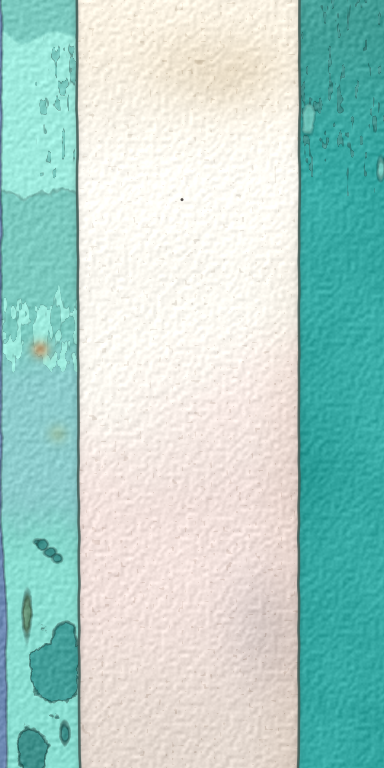
Write a Shadertoy shader that draws this texture.

```glsl
// Three weathered painted boards: flaking aqua, blushed cream and deep teal.
// Broad washes come from gradients and soft glows, chips from noise-warped
// ellipses and stretched noise, and the plaster grain from a noise slope.

float hash(vec2 p) {
    vec3 q = fract(vec3(p.xyx) * 0.1031);
    q += dot(q, q.yzx + 33.33);
    return fract((q.x + q.y) * q.z);
}

float noise(vec2 p) {
    vec2 i = floor(p), f = fract(p);
    f = f * f * (3.0 - 2.0 * f);
    return mix(mix(hash(i), hash(i + vec2(1, 0)), f.x),
               mix(hash(i + vec2(0, 1)), hash(i + vec2(1, 1)), f.x), f.y);
}

float fbm(vec2 p) {
    float sum = 0.0, gain = 0.5;
    for (int i = 0; i < 5; i++) {
        sum += gain * noise(p);
        p = mat2(1.6, 1.2, -1.2, 1.6) * p + 7.3;
        gain *= 0.5;
    }
    return sum / 0.97;
}

float glow(vec2 p, vec2 center, vec2 radius) {
    vec2 q = (p - center) / radius;
    return exp(-dot(q, q));
}

// One inside the band a..b, with soft ends.
float band(float x, float a, float b, float soft) {
    return smoothstep(a - soft, a + soft, x) * (1.0 - smoothstep(b - soft, b + soft, x));
}

// Approximate signed distance to an ellipse with a ragged rim.
float ragged(vec2 p, vec2 center, vec2 radius, float rough) {
    float rim = (fbm(p * 24.0 + center * 31.0) - 0.5) * rough;
    return (length((p - center) / radius) - 1.0 + rim) * min(radius.x, radius.y);
}

// Fills a negative distance and inks its boundary.
vec3 chip(vec3 base, vec3 fill, float d, float ink, float px) {
    base = mix(base, fill, 1.0 - smoothstep(-px, px, d));
    float rim = 1.0 - smoothstep(0.0015, 0.0025 + px, abs(d));
    return mix(base, base * 0.55, rim * ink);
}

// Vertically stretched flakes; amount lowers the threshold.
vec3 flakes(vec3 base, vec3 fill, vec2 p, float amount, float ink) {
    float n = noise(p * vec2(85, 22)) * 0.65 + noise(p * vec2(150, 55)) * 0.35;
    float d = n - mix(1.0, 0.5, amount);
    base = mix(base, fill, smoothstep(-0.02, 0.03, d));
    return mix(base, base * 0.65, ink * (1.0 - smoothstep(0.0, 0.045, abs(d))));
}

vec3 aquaBoard(vec2 p, float px) {
    float wave = p.y + (fbm(p * vec2(18, 12)) - 0.5) * 0.08;
    vec3 mid = vec3(0.48, 0.79, 0.75), light = vec3(0.62, 0.92, 0.87);
    vec3 dark = vec3(0.24, 0.56, 0.54);
    vec3 col = mix(mid, light, band(wave, 0.10, 0.515, 0.008));
    col = mix(col, vec3(0.55, 0.80, 0.80), band(wave, 0.93, 1.36, 0.09));
    col = mix(col, vec3(0.54, 0.87, 0.82), smoothstep(1.3, 1.5, wave));
    col *= 1.0 - 0.16 * (1.0 - smoothstep(0.0, 0.008, abs(wave - 0.515)));

    // Flaked bands
    float upper = band(p.y, 0.10, 0.48, 0.05) * smoothstep(0.05, 0.14, p.x);
    col = flakes(col, mid, p, 0.68 * upper, 0.7 * upper);
    float lower = band(p.y, 0.76, 0.97, 0.04);
    col = flakes(col, light, p + 3.0, 0.95 * lower, 0.35 * lower);

    // Stains and exposed patches
    col = mix(col, vec3(0.72, 0.58, 0.42), 0.9 * glow(p, vec2(0.105, 0.91), vec2(0.023)));
    col = mix(col, vec3(0.62, 0.72, 0.55), 0.5 * glow(p, vec2(0.15, 1.13), vec2(0.025)));
    float body = min(ragged(p, vec2(0.148, 1.74), vec2(0.062, 0.105), 1.0),
                     ragged(p, vec2(0.168, 1.66), vec2(0.032, 0.045), 0.8));
    col = chip(col, dark + vec3(0.02, 0.06, 0.06), body, 0.7, px);
    col = chip(col, dark, ragged(p, vec2(0.085, 1.955), vec2(0.032, 0.06), 1.3), 0.7, px);
    col = chip(col, dark, ragged(p, vec2(0.168, 1.91), vec2(0.013, 0.027), 0.8), 0.7, px);
    col = chip(col, vec3(0.40, 0.58, 0.47), ragged(p, vec2(0.07, 1.61), vec2(0.012, 0.055), 0.9), 0.6, px);
    for (int i = 0; i < 4; i++) {
        float k = float(i);
        vec2 c = vec2(0.095 + 0.018 * k, 1.405 + 0.012 * k + 0.015 * hash(vec2(k, 4)));
        col = chip(col, dark, ragged(p, c, vec2(0.012, 0.010), 1.8), 0.5, px);
    }
    // Violet sliver along the outer edge
    float sliver = 0.004 + 0.013 * smoothstep(1.35, 1.62, p.y) + 0.008 * (fbm(p * 20.0) - 0.5);
    return chip(col, vec3(0.43, 0.54, 0.70), p.x - sliver, 0.5, px);
}

vec3 creamBoard(vec2 p, float px) {
    float cloud = fbm(p * 4.0) - 0.5;
    vec3 col = mix(vec3(0.98, 0.95, 0.89), vec3(1.0, 0.99, 0.96), smoothstep(0.1, 0.5, p.y));
    col = mix(col, vec3(0.95, 0.885, 0.865), smoothstep(0.8, 1.3, p.y + 0.35 * (p.x - 0.5) + 0.3 * cloud));
    col = mix(col, vec3(0.89, 0.845, 0.81), smoothstep(1.5, 2.0, p.y + 0.2 * cloud));
    col -= vec3(0.07, 0.09, 0.12) * glow(p, vec2(0.56, 0.19), vec2(0.18, 0.10)) * (0.8 + 2.0 * cloud);
    col -= vec3(0.09, 0.08, 0.07) * glow(p, vec2(0.69, 1.62), vec2(0.10, 0.16));
    col -= vec3(0.03, 0.04, 0.05) * smoothstep(0.62, 0.78, p.x) * smoothstep(0.4, 0.8, p.y);
    col += 0.05 * cloud;
    float fleck = smoothstep(0.84, 0.96, noise(p * 120.0));
    col -= vec3(0.07, 0.08, 0.09) * fleck;
    float dot1 = length(p - vec2(0.474, 0.52));
    return mix(col, vec3(0.35, 0.33, 0.32), 1.0 - smoothstep(0.002, 0.003 + px, dot1));
}

vec3 tealBoard(vec2 p, float px) {
    vec3 col = mix(vec3(0.27, 0.63, 0.60), vec3(0.20, 0.65, 0.63), smoothstep(0.0, 0.5, p.y));
    col += 0.12 * (fbm(p * vec2(5, 4)) - 0.5);
    float worn = band(p.y, -0.1, 0.5, 0.08);
    col = flakes(col, vec3(0.27, 0.59, 0.57), p + 9.0, 0.55 * worn, 0.6 * worn);
    vec3 pale = vec3(0.44, 0.78, 0.74);
    col = chip(col, pale, ragged(p, vec2(0.804, 0.305), vec2(0.020, 0.038), 0.9), 0.3, px);
    return chip(col, pale, ragged(p, vec2(0.992, 0.44), vec2(0.009, 0.024), 0.9), 0.5, px);
}

void mainImage(out vec4 fragColor, in vec2 fragCoord) {
    vec2 uv = fragCoord / iResolution.xy;
    vec2 p = vec2(uv.x, 2.0 - 2.0 * uv.y);
    float px = 1.0 / iResolution.x;

    // Board seams lean slightly and wobble
    float wobble = 0.003 * (noise(vec2(p.y * 25.0, 2.0)) - 0.5);
    float seamL = p.x - mix(0.199, 0.208, p.y * 0.5) - wobble;
    float seamR = p.x - mix(0.781, 0.777, p.y * 0.5) + wobble;
    vec3 col = mix(aquaBoard(p, px), creamBoard(p, px), smoothstep(-px, px, seamL));
    col = mix(col, tealBoard(p, px), smoothstep(-px, px, seamR));

    // Raised plaster grain lit from one side
    vec2 g = p * 95.0;
    float relief = noise(g) - noise(g + vec2(0.45, 0.55));
    col += 0.10 * relief + 0.03 * (noise(p * 210.0) - 0.5);

    // Dark grooves with a faint shadow
    float seam = min(abs(seamL), abs(seamR));
    col *= 1.0 - 0.16 * exp(-seam * 130.0);
    col = mix(col, vec3(0.25, 0.35, 0.33), 0.85 * (1.0 - smoothstep(0.0015, 0.0025 + px, seam)));
    fragColor = vec4(clamp(col, 0.0, 1.0), 1.0);
}
```
